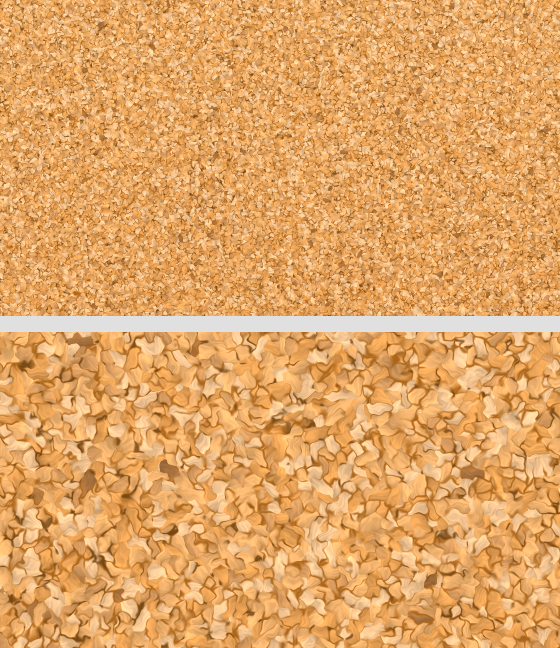
Top: the whole. Bottom: its middle third, enlarged.
A Shadertoy shader for this texture:

```glsl
const float GRAINS_PER_HEIGHT = 76.0;
const float MAX_STRETCH = 1.8;
const float SIZE_SPREAD = 0.34;
const float ANGULARITY = 0.5;
const float GAP_WIDTH = 0.27;
const float TILT_SHADE = 0.16;
const float FIBRE_SHADE = 0.16;
const float BRIGHTNESS_SPREAD = 0.05;
const float WARP = 0.5;
const int SAMPLES = 2;

const vec3 PALE_CORK = vec3(0.98, 0.79, 0.585);
const vec3 WARM_CORK = vec3(0.96, 0.71, 0.44);
const vec3 ORANGE_CORK = vec3(0.925, 0.645, 0.345);
const vec3 TAN_CORK = vec3(0.86, 0.62, 0.38);
const vec3 BARK = vec3(0.68, 0.46, 0.25);
const vec3 GAP = vec3(0.67, 0.395, 0.10);
const vec3 PIT = vec3(0.42, 0.25, 0.06);

float hash(vec2 p) {
    return fract(sin(dot(p, vec2(127.1, 311.7))) * 43758.5453);
}

vec2 hash2(vec2 p) {
    return vec2(hash(p), hash(p + 57.3));
}

float noise(vec2 p) {
    vec2 cell = floor(p);
    vec2 f = fract(p);
    f = f * f * (3.0 - 2.0 * f);
    vec2 e = vec2(0.0, 1.0);
    return mix(mix(hash(cell), hash(cell + e.yx), f.x),
               mix(hash(cell + e.xy), hash(cell + e.yy), f.x), f.y);
}

vec2 rotate(vec2 p, float angle) {
    float c = cos(angle), s = sin(angle);
    return vec2(c * p.x + s * p.y, c * p.y - s * p.x);
}

// Picks a cork tone from a uniform random value
vec3 grainColor(float pick) {
    if (pick < 0.27) return PALE_CORK;
    if (pick < 0.66) return WARM_CORK;
    if (pick < 0.89) return ORANGE_CORK;
    if (pick < 0.985) return TAN_CORK;
    return BARK;
}

vec3 cork(vec2 uv) {
    vec2 p = uv * GRAINS_PER_HEIGHT;
    p += WARP * (vec2(noise(p * 1.9), noise(p * 1.9 + 31.0)) - 0.5);
    vec2 cell = floor(p);

    // Nearest two grains, each with its own stretch, angle and size
    float nearest = 1e3, second = 1e3;
    vec2 grainId = cell, grainPos = vec2(0.0);
    for (int y = -2; y <= 2; y++) {
        for (int x = -2; x <= 2; x++) {
            vec2 id = cell + vec2(x, y);
            vec2 local = rotate(p - id - hash2(id), 6.2832 * hash(id + 13.7));
            float stretch = mix(1.0, MAX_STRETCH, hash(id + 29.1));
            local *= vec2(1.0 / stretch, stretch);
            float boxy = max(abs(local.x), abs(local.y));
            float dist = mix(length(local), boxy, ANGULARITY);
            dist -= SIZE_SPREAD * hash(id + 41.9);
            if (dist < nearest) {
                second = nearest;
                nearest = dist;
                grainId = id;
                grainPos = local;
            } else {
                second = min(second, dist);
            }
        }
    }

    // Grain face: tone, tilt toward the light and fine fibres
    vec3 color = grainColor(hash(grainId + 71.3));
    float light = 1.0 + BRIGHTNESS_SPREAD * (hash(grainId + 83.1) - 0.5);
    float tilt = 6.2832 * hash(grainId + 97.7);
    light += TILT_SHADE * dot(grainPos, vec2(cos(tilt), sin(tilt)));
    light += FIBRE_SHADE * (noise(grainPos * vec2(3.0, 6.0) + grainId * 7.0) - 0.5);
    color *= light;

    // Broken crevices, open in some places and closed in others
    float depth = smoothstep(0.25, 0.8, noise(p * 1.5 + 19.0));
    float gap = 1.0 - smoothstep(0.0, GAP_WIDTH, second - nearest);
    color = mix(color, GAP, gap * mix(0.06, 1.0, depth));

    // Small dark pits, deepest inside the crevices
    float pit = smoothstep(0.68, 0.9, noise(p * 1.6 + 143.0));
    color = mix(color, PIT, pit * (0.1 + 0.75 * gap));

    // Slight drift of tone from bottom to top
    return color * (1.0 + vec3(0.01, 0.03, 0.06) * (uv.y - 0.5));
}

void mainImage(out vec4 fragColor, in vec2 fragCoord) {
    vec3 sum = vec3(0.0);
    for (int j = 0; j < SAMPLES; j++) {
        for (int i = 0; i < SAMPLES; i++) {
            vec2 offset = (vec2(i, j) + 0.5) / float(SAMPLES) - 0.5;
            sum += cork((fragCoord + offset) / iResolution.y);
        }
    }
    fragColor = vec4(clamp(sum / float(SAMPLES * SAMPLES), 0.0, 1.0), 1.0);
}
```
